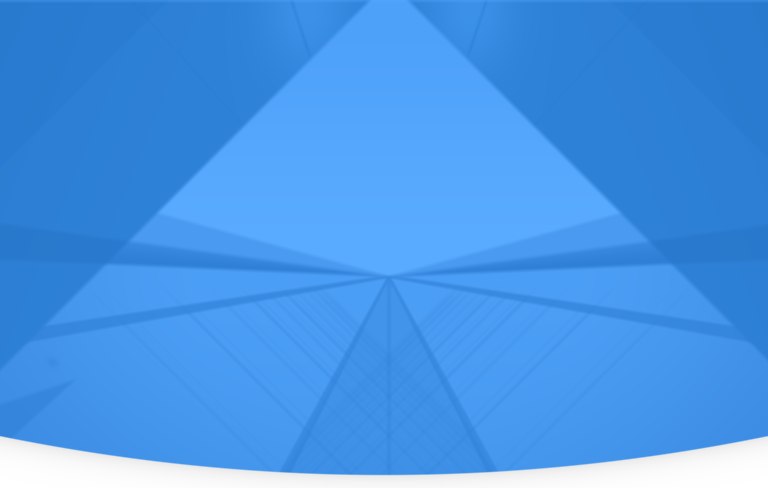
Reproduce this background procedurally as a WebGL 1 fragment shader.

```glsl
precision mediump float;
uniform vec2 u_resolution;

const vec3 SKY_HIGH = vec3(0.305, 0.630, 0.975);
const vec3 SKY_LOW = vec3(0.350, 0.670, 1.000);
const vec3 CANOPY = vec3(0.285, 0.605, 0.940);
const vec3 GLASS = vec3(0.295, 0.620, 0.960);
const vec3 GLASS_CORNER = vec3(0.225, 0.530, 0.875);
const vec3 TOWER_HIGH = vec3(0.167, 0.488, 0.820);
const vec3 TOWER_LOW = vec3(0.180, 0.512, 0.850);
const vec3 BEAM = vec3(0.180, 0.495, 0.835);
const vec3 PAPER = vec3(1.0);

const vec2 VANISH = vec2(0.5065, 0.4335);
const float SOFT = 0.006;
const float APEX = 0.605;          // height of the tower gap above the vanishing point
const float CANOPY_SLOPE = -0.2735;
const float BEAM_TOP = -0.135;
const float BEAM_BOTTOM = -0.044;
const float RAIL_SLOPE = 0.163;
const float RAIL_WIDTH = 0.015;
const float SPINE_RATIO = 0.53;    // half width of the central wedge per unit depth
const float LATTICE_REACH = 0.64;
const float LATTICE_SHRINK = 0.32;
const float CURVE_BASE = 0.0266;
const float CURVE_RISE = 0.0798;
const float SHADOW_DEPTH = 0.022;

float step01(float d) {
    return smoothstep(-SOFT, SOFT, d);
}

float stroke(float d, float halfWidth) {
    return 1.0 - smoothstep(halfWidth - 0.003, halfWidth + 0.005, abs(d));
}

float hash(float n) {
    n = fract(n * 0.1031);
    n *= n + 33.33;
    return fract(n * (n + n));
}

// Diagonal bars that crowd together toward the vanishing point
float lattice(float c) {
    float sum = 0.0;
    for (int i = 0; i < 10; i++) {
        float n = float(i);
        float bar = LATTICE_REACH / (1.0 + LATTICE_SHRINK * n);
        float weight = 0.55 + 0.45 * hash(n + 4.0);
        sum += weight * stroke(c - bar, 0.004);
        sum += 0.45 * weight * stroke(c - bar * 0.95, 0.002);
    }
    return min(sum, 1.0);
}

// Panels, rails and central wedge below the canopy
vec3 lowerGlass(vec2 q, float ax) {
    float corner = smoothstep(0.35, 1.0, length(vec2(ax, q.y * 1.3)));
    vec3 col = mix(GLASS, GLASS_CORNER, corner * 0.75);
    col = mix(col, BEAM, 0.12 * smoothstep(0.0, 0.4, q.y));

    float wedge = step01(q.y * SPINE_RATIO - ax);
    float belowRail = step01(q.y - RAIL_SLOPE * ax);
    float bars = lattice(ax + q.y) * mix(0.10, 0.24, belowRail);
    col = mix(col, BEAM, bars * smoothstep(0.0, 0.06, q.y));
    col = mix(col, BEAM, wedge * 0.30);
    col = mix(col, BEAM, wedge * lattice(q.y - ax) * 0.20);
    col = mix(col, BEAM, wedge * stroke(ax, 0.003) * 0.35);

    float spineEdge = stroke(ax - q.y * SPINE_RATIO, 0.002 + 0.022 * q.y);
    col = mix(col, BEAM, spineEdge * 0.55 * step01(q.y));
    float rail = stroke(q.y - RAIL_SLOPE * ax, 0.002 + RAIL_WIDTH * ax);
    return mix(col, BEAM, rail * 0.65);
}

// Dark leaning facades on both sides
vec3 tower(vec2 q, float ax, float beam) {
    vec3 col = mix(TOWER_HIGH, TOWER_LOW, smoothstep(1.25, 0.2, ax - q.y * 0.4));
    col -= 0.012 * step01(ax - q.y - 1.018);
    vec2 g = (vec2(ax, q.y) - vec2(0.17, -0.55)) / vec2(0.09, 0.13);
    col += vec3(0.055, 0.06, 0.06) * exp(-dot(g, g));
    float seam = stroke(ax - 0.2 + (q.y + 0.566) * 0.33, 0.002);
    col -= 0.035 * seam * smoothstep(-0.43, -0.48, q.y);
    col -= 0.008 * stroke(ax + q.y * 0.9 - 0.02, 0.002);
    return col - beam * vec3(0.014, 0.025, 0.03);
}

void main() {
    vec2 uv = gl_FragCoord.xy / u_resolution;
    vec2 q = vec2((uv.x - VANISH.x) * u_resolution.x / u_resolution.y, VANISH.y - uv.y);
    float ax = abs(q.x);

    // Sky and canopy converge on the vanishing point
    vec3 col = mix(SKY_HIGH, SKY_LOW, smoothstep(-0.55, -0.05, q.y));
    col = mix(col, CANOPY, step01(q.y - CANOPY_SLOPE * ax));
    float underBeam = step01(q.y - BEAM_BOTTOM * ax);
    float beam = step01(q.y - BEAM_TOP * ax) * (1.0 - underBeam);
    col = mix(col, lowerGlass(q, ax), underBeam);
    float beamTone = smoothstep(BEAM_TOP - 0.03, BEAM_BOTTOM, q.y / max(ax, 0.01));
    col = mix(col, BEAM, beam * mix(0.55, 1.0, beamTone));

    // Low corner roof and a small soft mark
    vec2 r = q - vec2(-0.642, 0.211);
    float roof = step01(r.y + 0.333 * r.x) * step01(-0.91 * r.x - r.y);
    col = mix(col, BEAM, roof * 0.55);
    vec2 m = q - vec2(-0.689, 0.176);
    m = vec2(m.x + 0.6 * m.y, m.y - 0.6 * m.x) / vec2(0.014, 0.012);
    col = mix(col, BEAM, 0.35 * exp(-dot(m, m)));

    col = mix(col, tower(q, ax, beam), step01((ax - q.y - APEX) * 0.707));
    col = mix(col, SKY_LOW, 0.3 * smoothstep(0.993, 0.999, uv.y));

    // Curved lower border with a soft shadow
    float across = 2.0 * uv.x - 1.0;
    float above = uv.y - CURVE_BASE - CURVE_RISE * across * across;
    vec3 paper = PAPER - 0.09 * exp(min(above, 0.0) / SHADOW_DEPTH);
    float pixel = 1.0 / u_resolution.y;
    gl_FragColor = vec4(mix(paper, col, smoothstep(-pixel, pixel, above)), 1.0);
}
```
